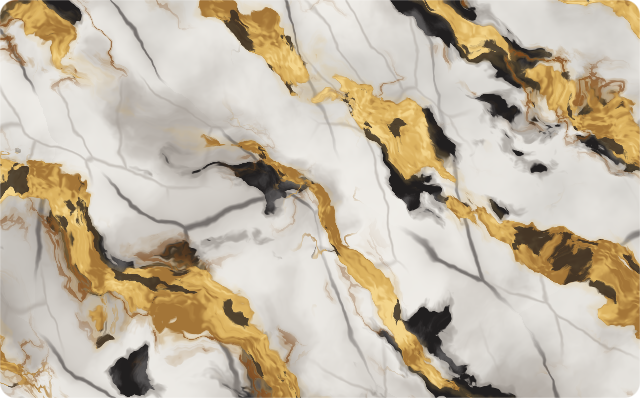
Write a WebGL 1 fragment shader that draws this texture.

```glsl
precision highp float;
// White marble slab with diagonal gold leaf bands, rust veins, black pockets and grey cracks.
uniform vec2 u_resolution;

#define BAND_SPACING 0.34
#define BAND_OFFSET 0.11
#define THIN_WIDTH 0.012
#define THICK_WIDTH 0.052
#define BAND_RAGGEDNESS 0.19
#define WARP 0.34
#define CRACK_SCALE 2.7
#define CRACK_WIDTH 0.011
#define BLACK_LEVEL 0.575
#define CORNER_RADIUS 0.04

const vec3 WHITE = vec3(0.92, 0.91, 0.89);
const vec3 PEARL = vec3(0.81, 0.80, 0.78);
const vec3 SMOKE = vec3(0.65, 0.62, 0.59);
const vec3 CRACK = vec3(0.38, 0.36, 0.35);
const vec3 BLACK = vec3(0.13, 0.12, 0.12);
const vec3 RUST = vec3(0.50, 0.29, 0.12);
const vec3 OCHRE = vec3(0.64, 0.46, 0.22);
const vec3 GOLD = vec3(0.86, 0.70, 0.38);
const vec3 PALE_GOLD = vec3(0.95, 0.83, 0.55);

float hash(vec2 p) {
  vec3 q = fract(p.xyx * 0.1031);
  q += dot(q, q.yzx + 33.33);
  return fract((q.x + q.y) * q.z);
}

vec2 hash2(vec2 p) { return vec2(hash(p), hash(p + 57.3)); }

float noise(vec2 p) {
  vec2 i = floor(p), f = fract(p);
  f = f * f * (3.0 - 2.0 * f);
  return mix(mix(hash(i), hash(i + vec2(1.0, 0.0)), f.x),
             mix(hash(i + vec2(0.0, 1.0)), hash(i + vec2(1.0, 1.0)), f.x), f.y);
}

float fbm(vec2 p) {
  float sum = 0.0, amp = 0.5;
  for (int i = 0; i < 6; i++) {
    sum += amp * noise(p);
    p = mat2(1.6, 1.2, -1.2, 1.6) * p + 11.7;
    amp *= 0.5;
  }
  return sum;
}

// Voronoi cells: x = distance to the nearest border, y = random tone of the cell.
vec2 cells(vec2 p) {
  vec2 i = floor(p), f = fract(p), nearCell = vec2(0.0), nearVec = vec2(0.0);
  float best = 9.0, border = 9.0;
  for (int y = -1; y <= 1; y++) for (int x = -1; x <= 1; x++) {
    vec2 c = vec2(float(x), float(y));
    vec2 r = c + hash2(i + c) - f;
    if (dot(r, r) < best) { best = dot(r, r); nearVec = r; nearCell = c; }
  }
  for (int y = -2; y <= 2; y++) for (int x = -2; x <= 2; x++) {
    vec2 c = nearCell + vec2(float(x), float(y));
    vec2 r = c + hash2(i + c) - f;
    vec2 gap = r - nearVec;
    if (dot(gap, gap) > 0.0001) border = min(border, dot(0.5 * (r + nearVec), normalize(gap)));
  }
  return vec2(border, hash(i + nearCell + 3.7));
}

// Thin line along the middle level of a noise field.
float vein(float field, float width) { return 1.0 - smoothstep(0.3 * width, width, abs(field - 0.49)); }

void main() {
  vec2 p = gl_FragCoord.xy / u_resolution.y;
  float px = 1.0 / u_resolution.y;
  vec2 warp = vec2(fbm(p * 3.0 + 4.1), fbm(p * 3.0 + 23.6)) - 0.49;
  vec2 w = p + WARP * warp;
  vec2 flow = vec2(dot(w, vec2(0.8, -0.6)), dot(w, vec2(0.6, 0.8)));

  // Distance to the nearest diagonal band, alternately thin and thick.
  float s = (flow.y - BAND_OFFSET) / BAND_SPACING;
  float band = floor(s + 0.5);
  float d = abs(s - band) * BAND_SPACING;
  float near = 1.0 - smoothstep(0.03, 0.15, d);
  float width = mix(THIN_WIDTH, THICK_WIDTH, mod(band, 2.0)) + 0.025 * smoothstep(1.1, 1.6, p.x);
  width *= 0.45 + 1.1 * noise(vec2(flow.x * 3.5, band * 7.3));

  // Marble ground: clouds, tinted slabs and smoke.
  vec2 steep = mat2(0.85, 0.35, 0.2, 0.75) * (p + 0.16 * warp);
  vec2 slab = cells(steep * CRACK_SCALE + 8.0);
  vec2 shard = cells(steep * CRACK_SCALE * 2.3 + 31.0);
  vec3 col = mix(PEARL, WHITE, smoothstep(0.28, 0.58, fbm(p * 2.6 + 15.0)));
  col += 0.045 * (slab.y - 0.5) + 0.02 * (fbm(p * 14.0) - 0.5);
  float smoke = smoothstep(0.48, 0.72, fbm(w * 4.0 + 41.0));
  col = mix(col, SMOKE, smoke * (0.3 + 0.55 * near));

  // Grey cracks with soft halos, fading in and out.
  float fade = smoothstep(0.35, 0.65, noise(p * 4.5 + 2.0));
  float thick = CRACK_WIDTH * (0.6 + 1.6 * noise(p * 16.0));
  col = mix(col, SMOKE, 0.4 * fade * exp(-slab.x * 22.0));
  col = mix(col, CRACK, 0.8 * fade * (1.0 - smoothstep(0.2 * thick, thick + px, slab.x)));
  col = mix(col, SMOKE, 0.5 * (1.0 - fade) * (1.0 - smoothstep(0.0, 0.035, shard.x)));

  // Black pockets beside the bands, with a smoky rim.
  float pocket = fbm(flow * vec2(4.0, 7.0) + 63.0) - 0.16 * (1.0 - near) - BLACK_LEVEL;
  vec3 stone = BLACK + 0.22 * smoothstep(0.5, 0.75, fbm(w * 13.0));
  col = mix(col, SMOKE * 0.85, 0.6 * smoothstep(-0.05, 0.0, pocket));
  col = mix(col, stone, smoothstep(0.0, 0.018, pocket));

  // Rust stains and veins.
  float rustField = fbm(flow * vec2(5.0, 10.0) + 87.0);
  float rustArea = near * smoothstep(0.38, 0.62, noise(p * 3.2 + 19.0));
  col = mix(col, OCHRE, 0.45 * rustArea * vein(rustField, 0.06));
  col = mix(col, RUST, 0.9 * rustArea * vein(rustField, 0.018));

  // Gold leaf: ragged bands, fine branches, mottled foil and dark flecks.
  float streak = fbm(flow * vec2(7.0, 15.0) + 5.0) - 0.49;
  float leaf = width - d + BAND_RAGGEDNESS * streak;
  float branch = near * smoothstep(0.5, 0.7, noise(p * 5.0 + 71.0)) * vein(fbm(w * 5.0 + 52.0), 0.014);
  float mask = max(smoothstep(-px, 0.003 + px, leaf), 0.85 * branch);
  float foil = fbm(w * 8.0 + 34.0) + 0.22 * (noise(flow * vec2(90.0, 150.0)) - 0.5);
  vec3 metal = mix(OCHRE, GOLD, smoothstep(0.32, 0.54, foil));
  metal = mix(metal, PALE_GOLD, smoothstep(0.54, 0.72, foil));
  metal = mix(metal, OCHRE, 0.45 * (1.0 - smoothstep(0.0, 0.012, leaf)));
  float fleck = smoothstep(0.62, 0.68, fbm(flow * vec2(16.0, 26.0) + 13.0));
  metal = mix(metal, BLACK + 0.1 * RUST, 0.8 * fleck);
  col = mix(col, GOLD, 0.22 * smoothstep(-0.03, 0.0, leaf));
  col = mix(col, metal, mask);

  // Rounded white corners.
  vec2 halfSize = 0.5 * u_resolution / u_resolution.y;
  vec2 q = abs(p - halfSize) - halfSize + CORNER_RADIUS;
  float outside = length(max(q, 0.0)) - CORNER_RADIUS;
  col = mix(col, vec3(1.0), smoothstep(-px, px, outside));
  gl_FragColor = vec4(clamp(col, 0.0, 1.0), 1.0);
}
```
